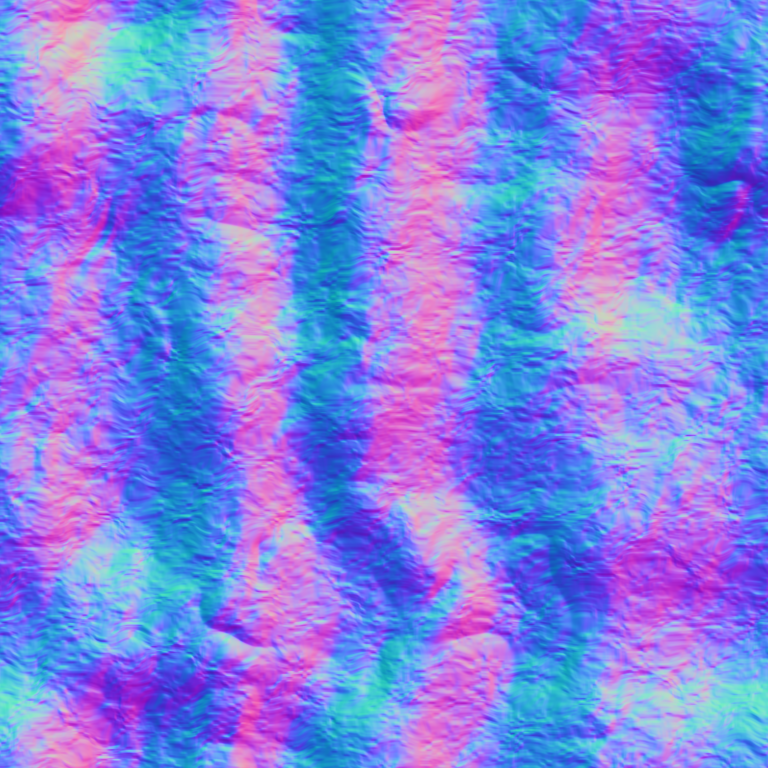
This texture map is drawn by a three.js fragment shader. Its source:

```glsl
// Tiling tangent-space normal map of rough rock with swaying upright folds.
// A height field is summed from folds, lumps, short creases and fine grain;
// its finite-difference slope is encoded as a colour. All noise wraps at 1.

varying vec2 vUv;

const float TAU = 6.28319;
const float SLOPE_STEP = 0.0008;     // distance between two heights

const float FOLD_COUNT = 4.0;        // whole folds across the tile
const float FOLD_PHASE = 0.30;
const float FOLD_SLOPE = 0.70;
const float FOLD_SWAY = 0.034;       // common sideways swing of all folds
const float SWAY_HEIGHT = 0.12;      // where the swing is furthest right
const float FOLD_WANDER = 0.42;      // single drift, in fold widths
const vec2 WANDER_CELLS = vec2(4.0, 5.0);

const vec2 LUMP_CELLS = vec2(6.0, 6.0);
const float LUMP_SLOPE = 0.62;
const vec2 CREASE_CELLS = vec2(13.0, 15.0);
const float CREASE_SLOPE = 0.40;
const float CREASE_ROUNDING = 0.002;
const vec2 CHIP_CELLS = vec2(31.0, 23.0);
const float CHIP_SLOPE = 0.24;
const vec2 GRIT_CELLS = vec2(43.0, 53.0);
const float GRIT_SLOPE = 0.28;

const vec2 GRAIN_CELLS = vec2(74.0, 114.0);
const float GRAIN_SLOPE = 0.41;
const vec2 FINE_CELLS = vec2(131.0, 197.0);
const float FINE_SLOPE = 0.34;
const float CREASE_BEND = 0.035;     // makes crease lines irregular
const float GRAIN_BEND = 0.012;      // makes grain strokes irregular

float hash(vec2 p) {
  return fract(sin(dot(p, vec2(127.1, 311.7))) * 43758.5453);
}

// Value of one lattice corner, wrapped to the given cell count
float corner(vec2 cell, vec2 cells, float seed) {
  return hash(floor(mod(cell + 0.5, cells)) + seed);
}

// Smooth noise from -0.5 to 0.5 that repeats whenever uv grows by 1
float noise(vec2 uv, vec2 cells, float seed) {
  vec2 q = uv * cells;
  vec2 i = floor(q);
  vec2 f = q - i;
  f = f * f * f * (f * (f * 6.0 - 15.0) + 10.0);
  float bottom = mix(corner(i, cells, seed),
                     corner(i + vec2(1.0, 0.0), cells, seed), f.x);
  float top = mix(corner(i + vec2(0.0, 1.0), cells, seed),
                  corner(i + vec2(1.0, 1.0), cells, seed), f.x);
  return mix(bottom, top, f.y) - 0.5;
}

// Noise layer scaled so that its steepness follows the given slope
float layer(vec2 uv, vec2 cells, float slope, float seed) {
  return noise(uv, cells, seed) * slope / cells.y;
}

// Upright folds, steadier in the centre and broken towards the sides
float folds(vec2 uv) {
  float sway = FOLD_SWAY * cos(TAU * (uv.y - SWAY_HEIGHT));
  float wander = FOLD_WANDER * noise(uv, WANDER_CELLS, 3.7);
  float strength = 0.97 - 0.22 * cos(TAU * uv.x)
                 + 0.5 * noise(uv, vec2(4.0, 5.0), 11.3);
  float phase = TAU * (FOLD_COUNT * (uv.x - sway) - FOLD_PHASE + wander);
  return -sin(phase) * strength * FOLD_SLOPE / (TAU * FOLD_COUNT);
}

float height(vec2 uv) {
  // Broad forms, lumpier towards the sides
  float lump = LUMP_SLOPE * (1.0 + 0.3 * cos(TAU * uv.x));
  float h = folds(uv) + layer(uv, LUMP_CELLS, lump, 19.1);

  // Short creases and chips, rougher in some patches than in others
  float rough = 1.0 + 1.2 * noise(uv, vec2(5.0), 29.9);
  vec2 bend = vec2(noise(uv, vec2(11.0), 53.1), noise(uv, vec2(11.0), 57.7));
  vec2 crooked = uv + CREASE_BEND * bend;
  float ridge = noise(crooked, CREASE_CELLS, 37.3);
  h += sqrt(ridge * ridge + CREASE_ROUNDING)
     * rough * CREASE_SLOPE / CREASE_CELLS.y;
  vec2 slant = vec2(crooked.x, crooked.y - crooked.x);
  h += layer(slant, CHIP_CELLS, CHIP_SLOPE * rough, 43.7);

  // Fine grain, a little longer across than up
  vec2 ruffle = vec2(noise(uv, vec2(29.0), 91.3), noise(uv, vec2(29.0), 97.9));
  vec2 bent = uv + GRAIN_BEND * ruffle;
  h += layer(bent, GRIT_CELLS, GRIT_SLOPE, 61.9);
  h += layer(bent, GRAIN_CELLS, GRAIN_SLOPE, 71.3);
  h += layer(bent, FINE_CELLS, FINE_SLOPE, 83.7);
  return h;
}

void main() {
  // Slope of the height field becomes the surface normal
  float here = height(vUv);
  float right = height(vUv + vec2(SLOPE_STEP, 0.0));
  float above = height(vUv + vec2(0.0, SLOPE_STEP));
  vec2 slope = vec2(right - here, above - here) / SLOPE_STEP;
  vec3 normal = normalize(vec3(-slope, 1.0));
  gl_FragColor = vec4(normal * 0.5 + 0.5, 1.0);
}
```
